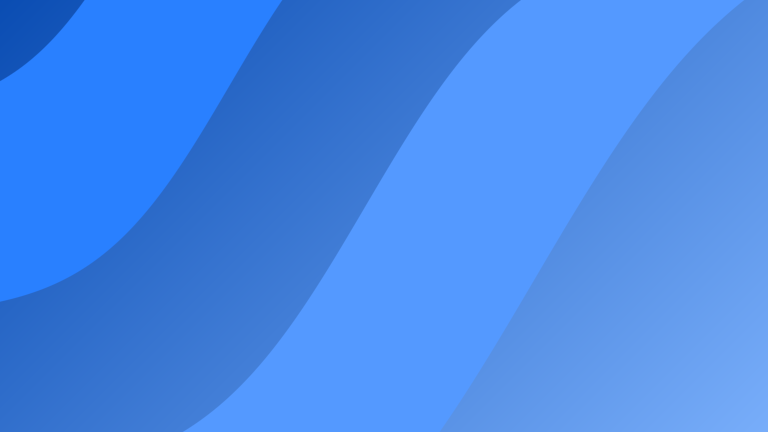
This background is drawn by a WebGL 1 fragment shader. Its source:

```glsl
precision highp float;

uniform vec2 u_resolution;

const float ASPECT = 16.0 / 9.0;
const float STEEPNESS = 1.7;

const vec3 GRADIENT_DARK = vec3(0.04, 0.30, 0.70);
const vec3 GRADIENT_LIGHT = vec3(0.47, 0.68, 0.98);
const vec3 VIVID_BLUE = vec3(0.16, 0.50, 1.00);
const vec3 SKY_BLUE = vec3(0.33, 0.60, 1.00);

float sigmoid(float x) {
  return 2.0 / (1.0 + exp(-2.0 * x)) - 1.0;
}

// Approximate signed distance to an S-curve, positive below and right of it
float curveDistance(vec2 p, vec2 center, float width) {
  float s = sigmoid((p.x - center.x) / width);
  float height = center.y + STEEPNESS * width * s;
  float slope = STEEPNESS * (1.0 - s * s);
  return (height - p.y) / sqrt(1.0 + slope * slope);
}

float coverage(float distance, float pixel) {
  return smoothstep(-0.75 * pixel, 0.75 * pixel, distance);
}

// Band between two curves
float bandMask(float upper, float lower, float pixel) {
  return coverage(upper, pixel) * (1.0 - coverage(lower, pixel));
}

// Diagonal shade from the top left to the bottom right
vec3 diagonalGradient(vec2 p) {
  float t = (p.x + 1.0 - p.y) / (ASPECT + 1.0);
  return mix(GRADIENT_DARK, GRADIENT_LIGHT, t);
}

void main() {
  vec2 p = gl_FragCoord.xy / u_resolution * vec2(ASPECT, 1.0);
  float pixel = 1.0 / u_resolution.y;

  // Curves from the top left corner towards the right
  float cornerEdge = curveDistance(p, vec2(0.324, 1.204), 0.282);
  float vividEdge = curveDistance(p, vec2(0.532, 0.803), 0.316);
  float skyStart = curveDistance(p, vec2(0.845, 0.521), 0.382);
  float skyEnd = curveDistance(p, vec2(1.236, 0.351), 0.521);

  // Flat bands over the gradient
  vec3 color = diagonalGradient(p);
  color = mix(color, VIVID_BLUE, bandMask(cornerEdge, vividEdge, pixel));
  color = mix(color, SKY_BLUE, bandMask(skyStart, skyEnd, pixel));

  gl_FragColor = vec4(color, 1.0);
}
```
